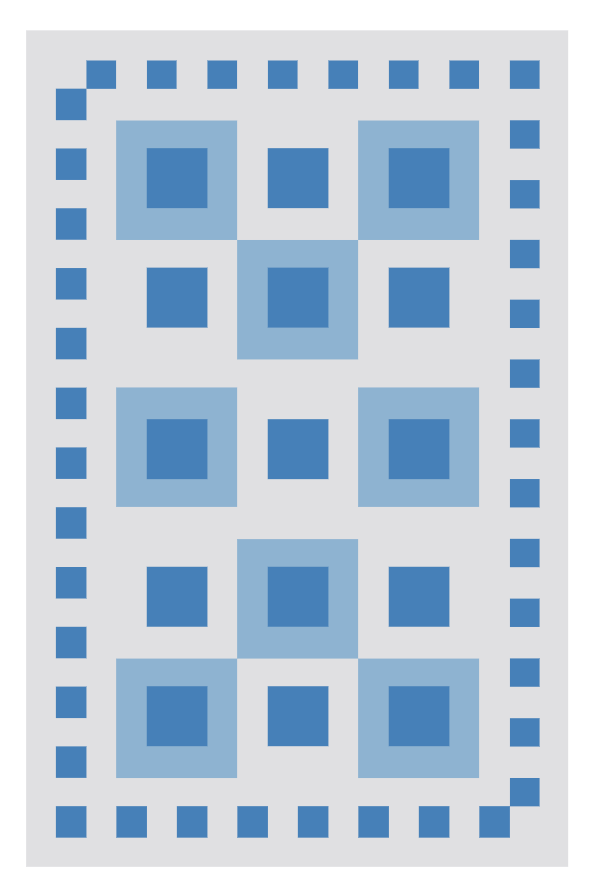
A Shadertoy shader for this pattern:

```glsl
// A pale panel with a checkered group of nested blue squares,
// framed by four dashed rows of small squares. Every shape is a box distance;
// rows of dashes come from clamped repetition, the group from a small loop.

const float CANVAS_HEIGHT = 768.0;  // design units along the canvas height
const vec3 WHITE = vec3(1.0);
const vec3 PANEL_GREY = vec3(0.878, 0.878, 0.886);
const vec3 LIGHT_BLUE = vec3(0.557, 0.702, 0.820);
const vec3 DEEP_BLUE = vec3(0.275, 0.502, 0.722);

// Signed distance to an axis-aligned box.
float boxDistance(vec2 p, vec2 center, vec2 size) {
    vec2 d = abs(p - center) - 0.5 * size;
    return length(max(d, 0.0)) + min(max(d.x, d.y), 0.0);
}

// Smoothed coverage of a box, one pixel wide at its edge.
float boxMask(vec2 p, vec2 center, vec2 size, float pixel) {
    return clamp(0.5 - boxDistance(p, center, size) / pixel, 0.0, 1.0);
}

// Evenly spaced boxes, starting at first and advancing by stride.
float dashMask(vec2 p, vec2 first, vec2 stride, float count, vec2 size, float pixel) {
    float index = floor(dot(p - first, stride) / dot(stride, stride) + 0.5);
    index = clamp(index, 0.0, count - 1.0);
    return boxMask(p, first + stride * index, size, pixel);
}

// Four rows of dashes; the two opposite corners step inward.
float borderMask(vec2 p, float pixel) {
    vec2 across = vec2(51.85, 0.0);
    vec2 upward = vec2(0.0, 51.25);
    vec2 largeDash = vec2(26.2, 27.0);
    vec2 smallDash = vec2(25.4, 24.3);
    float bottom = dashMask(p, vec2(61.0, 63.5), across, 8.0, largeDash, pixel);
    float left = dashMask(p, vec2(61.0, 63.5), upward, 13.0, largeDash, pixel);
    float top = dashMask(p, vec2(86.8, 704.0), across, 8.0, smallDash, pixel);
    float right = dashMask(p, vec2(449.8, 89.0), upward, 13.0, smallDash, pixel);
    return max(max(bottom, left), max(top, right));
}

// Three columns by five rows; light blocks sit on alternate cells.
vec3 paintGroup(vec3 color, vec2 p, float pixel) {
    for (int row = -2; row <= 2; row++) {
        float r = float(row);
        float rowOffset = sign(r) * (25.8 + 102.4 * abs(r));
        float blockY = (row == 0 ? 384.7 : 382.9) + rowOffset;
        float squareY = (row == 0 ? 383.0 : 384.7) + rowOffset;
        for (int column = -1; column <= 1; column++) {
            float x = 255.5 + 103.7 * float(column);
            if (((row + column) & 1) == 1) {
                float block = boxMask(p, vec2(x - 0.4, blockY), vec2(103.7, 102.4), pixel);
                color = mix(color, LIGHT_BLUE, block);
            }
            float square = boxMask(p, vec2(x, squareY), vec2(52.0, 51.4), pixel);
            color = mix(color, DEEP_BLUE, square);
        }
    }
    return color;
}

void mainImage(out vec4 fragColor, in vec2 fragCoord) {
    float pixel = CANVAS_HEIGHT / iResolution.y;
    vec2 p = fragCoord * pixel;

    // Panel, then border, then the central group.
    float panel = boxMask(p, vec2(254.7, 383.5), vec2(464.6, 717.0), pixel);
    vec3 color = mix(WHITE, PANEL_GREY, panel);
    color = mix(color, DEEP_BLUE, borderMask(p, pixel));
    color = paintGroup(color, p, pixel);

    fragColor = vec4(color, 1.0);
}
```
